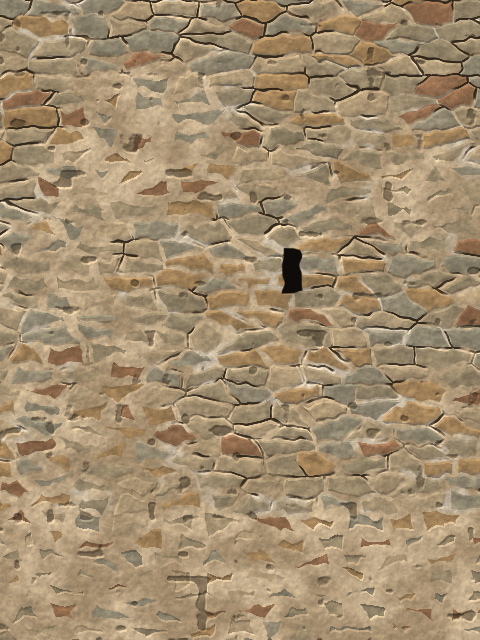
This texture is drawn by a Shadertoy shader. Its source:

```glsl
// Weathered rubble stone wall with crumbling sandy plaster and a narrow slot.

float hash(vec2 p) {
    vec3 q = fract(p.xyx * vec3(0.1031, 0.1030, 0.0973));
    q += dot(q, q.yzx + 33.33);
    return fract((q.x + q.y) * q.z);
}

float noise(vec2 p) {
    vec2 i = floor(p), f = fract(p);
    f = f * f * (3.0 - 2.0 * f);
    return mix(mix(hash(i), hash(i + vec2(1, 0)), f.x),
               mix(hash(i + vec2(0, 1)), hash(i + vec2(1, 1)), f.x), f.y);
}

float fbm(vec2 p) {
    float sum = 0.0, amp = 0.53;
    for (int i = 0; i < 4; i++) {
        sum += amp * noise(p);
        p = mat2(1.6, 1.2, -1.2, 1.6) * p + 17.3;
        amp *= 0.5;
    }
    return sum;
}

// Flat irregular stones in shifted courses: distance to the joint and stone id.
vec3 stones(vec2 p) {
    const vec2 scale = vec2(15.0, 35.0);
    p += 0.016 * (vec2(fbm(p * 13.0), fbm(p * 13.0 + 40.0)) - 0.5);
    p += 0.006 * (vec2(noise(p * 75.0), noise(p * 75.0 + 9.0)) - 0.5);
    vec2 g = p * scale, near = vec2(9.0), next = vec2(9.0), id = vec2(0.0);
    for (int j = -1; j <= 1; j++) {
        float row = floor(g.y) + float(j);
        float shift = 7.0 * hash(vec2(row, 3.0));
        for (int i = -1; i <= 1; i++) {
            vec2 cell = vec2(floor(g.x + shift) + float(i), row);
            vec2 jitter = vec2(hash(cell + 5.0), hash(cell + 71.0)) - 0.5;
            vec2 d = cell + 0.5 + jitter * vec2(0.85, 0.6) - vec2(shift, 0.0) - g;
            if (dot(d, d) < dot(near, near)) { next = near; near = d; id = cell; }
            else if (dot(d, d) < dot(next, next)) next = d;
        }
    }
    float edge = (dot(next, next) - dot(near, near)) / (2.0 * length((next - near) * scale));
    return vec3(edge, id);
}

// Plaster thickness: bottom band, two large patches and a thin smear at left.
float plasterCover(vec2 p) {
    float cover = 0.12 + 0.2 * smoothstep(0.9, 0.7, p.y);
    cover += 0.28 * smoothstep(0.5, 0.15, p.x) * smoothstep(0.7, 0.6, p.y);
    cover = max(cover, 1.25 * smoothstep(0.28, 0.14, p.y));
    cover = max(cover, 1.8 - 1.5 * length((p - vec2(0.21, 0.755)) / vec2(0.18, 0.155)));
    cover = max(cover, 1.7 - 1.5 * length((p - vec2(0.67, 0.69)) / vec2(0.11, 0.12)));
    return min(cover, 1.3) + 1.1 * (fbm(p * 10.0) - 0.5) + 0.6 * (fbm(p * 48.0) - 0.5);
}

// Relief height; also returns stone id, stone visibility, cover and open gaps.
float relief(vec2 p, out vec2 id, out float visible, out float cover, out float gap) {
    vec3 s = stones(p);
    id = s.yz;
    cover = plasterCover(p);
    float level = max(cover, 0.08) + 0.35 * hash(id + 13.0) - 0.08;
    visible = smoothstep(-0.09, 0.09, s.x / 0.011 - level);
    float open = smoothstep(0.48, 0.62, noise(p * vec2(26.0, 34.0) + 4.0));
    gap = smoothstep(0.0024, 0.0008, s.x) * open * smoothstep(0.55, 0.2, cover);
    float pit = smoothstep(0.85, 0.92, noise(p * vec2(38.0, 52.0)) + 0.2 * (fbm(p * 90.0) - 0.5));
    gap = max(gap, 0.45 * pit);
    float plaster = 0.3 + 0.6 * clamp(cover, 0.0, 1.0);
    float stone = 0.5 + 0.3 * hash(id + 29.0) + 0.12 * min(s.x / 0.01, 1.0);
    return mix(plaster, stone, visible) - 0.7 * gap + 0.3 * fbm(p * 110.0);
}

vec3 stoneColor(vec2 id, vec2 p) {
    float kind = hash(id + 51.0);
    vec3 col = mix(vec3(0.53, 0.48, 0.38), vec3(0.67, 0.58, 0.45), hash(id + 7.0));
    col = mix(col, vec3(0.60, 0.46, 0.29), 0.75 * step(0.76, kind));
    col = mix(col, vec3(0.50, 0.35, 0.25), 0.8 * step(0.93, kind));
    col = mix(col, vec3(0.51, 0.49, 0.42), 0.75 * step(kind, 0.2));
    return col * (0.8 + 0.4 * fbm(p * vec2(45.0, 85.0) + id));
}

void mainImage(out vec4 fragColor, in vec2 fragCoord) {
    vec2 p = fragCoord / iResolution.y;
    vec2 id, otherId;
    float visible, cover, gap, a, b, c;
    float h = relief(p, id, visible, cover, gap);
    float lit = relief(p + vec2(-0.0015, 0.0032), otherId, a, b, c);

    // Sandy plaster, blotched and bleached by lime
    vec3 plaster = mix(vec3(0.63, 0.54, 0.42), vec3(0.78, 0.69, 0.56),
                       smoothstep(0.25, 0.75, fbm(p * 22.0 + 3.0)));
    float lime = smoothstep(0.56, 0.72, fbm(p * 19.0 + 60.0)) * smoothstep(0.8, 0.4, cover);
    plaster = mix(plaster, vec3(0.80, 0.76, 0.69), 0.7 * lime);
    vec3 col = mix(plaster, stoneColor(id, p), 0.92 * visible);

    // Grain, sunlight from above and shadowed gaps
    col *= 0.89 + 0.24 * fbm(p * 170.0);
    col *= 1.0 + clamp(0.85 * (h - lit), -0.55, 0.2);
    col = mix(col, vec3(0.17, 0.13, 0.08), 0.85 * gap);

    // Narrow dark slot with a ragged outline
    vec2 q = abs(p - vec2(0.456, 0.577) + 0.006 * (noise(p * 70.0) - 0.5)) - vec2(0.014, 0.034);
    float slot = length(max(q, 0.0)) + min(max(q.x, q.y), 0.0);
    col = mix(col, vec3(0.06, 0.045, 0.03), smoothstep(0.0015, -0.0015, slot));

    fragColor = vec4(col, 1.0);
}
```
